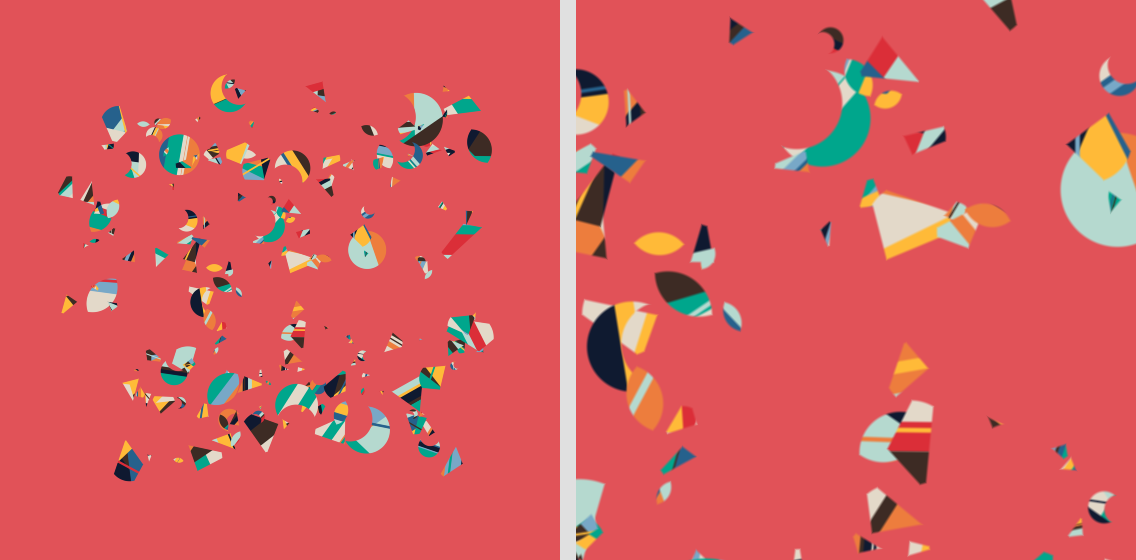
Left, the full canvas; right, a detail of the centre.
Reproduce this background procedurally as a three.js fragment shader.

```glsl
// Scattered striped discs, crescents, lenses and splinters on a flat coral ground.
#define GROUND vec3(0.882, 0.322, 0.345)
#define CELLS 6            // clusters per side
#define MARGIN 0.12        // empty border around the cluster grid
#define JITTER 0.85        // cluster wander, in cells
#define DENSITY 0.80       // share of clusters with a large piece
#define LARGE_MIN 0.032
#define LARGE_MAX 0.048
#define SPLINTERS 4        // small pieces per cluster
#define SPLINTER_MIN 0.006
#define SPLINTER_MAX 0.030
#define EDGE 0.0011        // half width of the smoothed edge

varying vec2 vUv;

float hash(float id, float salt) {
  return fract(sin(id * 12.9898 + salt * 78.233) * 43758.5453);
}

vec2 heading(float angle) {
  return vec2(cos(angle), sin(angle));
}

float cover(float d) {
  return 1.0 - smoothstep(-EDGE, EDGE, d);
}

vec3 palette(float t) {
  if (t < 0.15) return vec3(0.89, 0.85, 0.79);  // cream
  if (t < 0.29) return vec3(0.71, 0.85, 0.81);  // mint
  if (t < 0.41) return vec3(1.00, 0.73, 0.22);  // yellow
  if (t < 0.53) return vec3(0.93, 0.49, 0.24);  // orange
  if (t < 0.63) return vec3(0.24, 0.17, 0.14);  // brown
  if (t < 0.73) return vec3(0.06, 0.10, 0.19);  // navy
  if (t < 0.83) return vec3(0.00, 0.65, 0.55);  // teal
  if (t < 0.90) return vec3(0.15, 0.38, 0.55);  // blue
  if (t < 0.95) return vec3(0.47, 0.66, 0.78);  // sky
  return vec3(0.86, 0.18, 0.22);                // red
}

// Disc of radius r, cut to one of four outlines; kind runs from 0 to 1
float outline(vec2 p, float r, float id, float kind) {
  float d = length(p) - r;
  float turn = 6.2832 * hash(id, 1.0);
  vec2 axis = heading(turn);
  if (kind < 0.50) {                            // polygon with rounded corners
    for (int i = 0; i < 3; i++) {
      float k = float(i);
      vec2 normal = heading(turn + 2.1 * k + 1.2 * hash(id, 2.0 + k));
      d = max(d, dot(p, normal) - r * mix(0.08, 0.75, hash(id, 5.0 + k)));
    }
  } else if (kind < 0.66) {                     // lens
    d = max(d, length(p - axis * r * mix(0.8, 1.5, hash(id, 8.0))) - r);
  } else if (kind < 0.84) {                     // crescent
    d = max(d, r * 0.95 - length(p - axis * r * mix(0.6, 1.1, hash(id, 9.0))));
  }
  return d;
}

// Bands of colour, parallel or crossing
vec3 bands(vec2 p, float r, float id) {
  vec3 ink = palette(hash(id, 10.0));
  float turn = 6.2832 * hash(id, 11.0);
  float spread = hash(id, 12.0) < 0.5 ? 0.0 : 2.6;
  for (int i = 0; i < 3; i++) {
    float k = float(i);
    vec2 normal = heading(turn + spread * (hash(id, 13.0 + k) - 0.5));
    float start = r * (0.38 * k - 0.35 + 0.5 * (hash(id, 16.0 + k) - 0.5));
    ink = mix(ink, palette(hash(id, 19.0 + k)), cover(start - dot(p, normal)));
  }
  // One thin stripe on some pieces
  if (hash(id, 22.0) < 0.4) {
    float stripe = abs(dot(p, heading(turn)) + 0.3 * r) - 0.055 * r;
    ink = mix(ink, palette(hash(id, 23.0)), cover(stripe));
  }
  return ink;
}

void drawPiece(inout vec3 color, vec2 p, float r, float id, float kind) {
  if (length(p) > r + EDGE) return;
  color = mix(color, bands(p, r, id), cover(outline(p, r, id, kind)));
}

void main() {
  vec3 color = GROUND;
  float cell = (1.0 - 2.0 * MARGIN) / float(CELLS);

  for (int row = 0; row < CELLS; row++) {
    for (int column = 0; column < CELLS; column++) {
      float id = float(row * CELLS + column) + 1.0;
      vec2 wander = vec2(hash(id, 31.0), hash(id, 32.0)) - 0.5;
      vec2 center = MARGIN + cell * (vec2(float(column), float(row)) + 0.5 + JITTER * wander);

      // Large piece, smaller towards the middle
      float outer = smoothstep(0.10, 0.30, length(center - 0.5));
      float r = mix(LARGE_MIN, LARGE_MAX, hash(id, 33.0)) * mix(0.65, 1.0, outer);
      if (hash(id, 34.0) < DENSITY)
        drawPiece(color, vUv - center, r, id, hash(id, 35.0) * mix(0.8, 1.0, outer));

      // Splinters around it, drawn slightly inwards
      for (int s = 0; s < SPLINTERS; s++) {
        float sid = id + 40.0 * (float(s) + 1.0);
        vec2 away = heading(6.2832 * hash(sid, 36.0)) * mix(0.025, 0.085, hash(sid, 37.0));
        vec2 spot = mix(center + away, vec2(0.5), 0.06 + 0.16 * hash(sid, 38.0));
        float size = mix(SPLINTER_MIN, SPLINTER_MAX, pow(hash(sid, 39.0), 1.5));
        drawPiece(color, vUv - spot, size, sid, 0.78 * hash(sid, 40.0));
      }
    }
  }
  gl_FragColor = vec4(color, 1.0);
}
```
